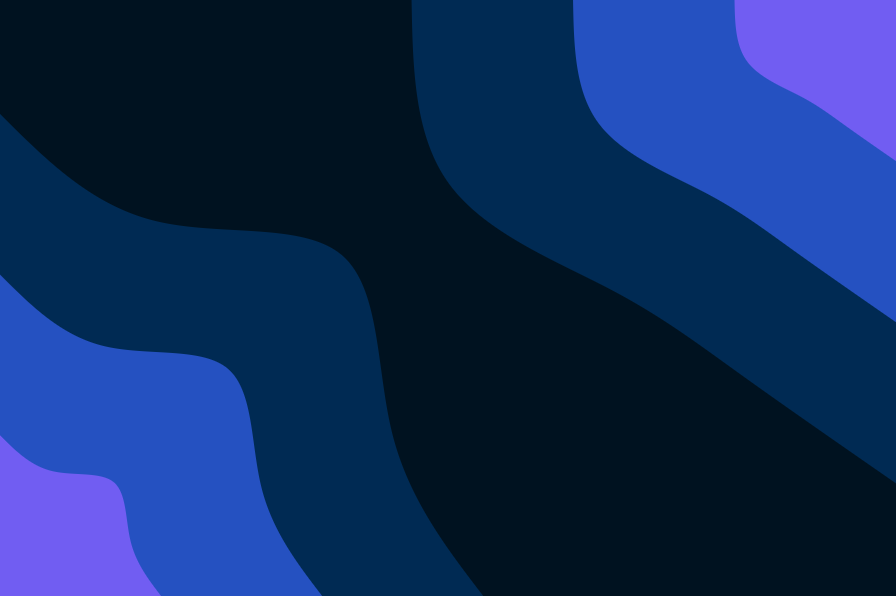
This background is drawn by a Shadertoy shader. Its source:

```glsl
const float STEP_ANGLE = 0.39269908; // five nodes span a quarter turn

float cross2(vec2 a, vec2 b) { return a.x * b.y - a.y * b.x; }

vec2 hermite(vec2 a, vec2 da, vec2 b, vec2 db, float t) {
    float s = 1.0 - t;
    return s * s * ((1.0 + 2.0 * t) * a + t * da)
         + t * t * ((1.0 + 2.0 * s) * b - s * db);
}

// Distance from the corner, relative to a natural spline through five radii
float cornerRatio(vec2 p, float radii[5]) {
    vec2 n[5];
    for (int i = 0; i < 5; i++) {
        float angle = float(i) * STEP_ANGLE;
        n[i] = radii[i] * vec2(cos(angle), sin(angle));
    }

    // Node tangents with zero curvature at both ends
    vec2 head = 3.0 * (n[2] - n[0]) - 1.5 * (n[1] - n[0]);
    vec2 tail = 3.0 * (n[4] - n[2]) - 1.5 * (n[4] - n[3]);
    vec2 d[5];
    d[2] = (3.0 * (n[3] - n[1]) - (head + tail) / 3.5) / (4.0 - 2.0 / 3.5);
    d[1] = (head - d[2]) / 3.5;
    d[3] = (tail - d[2]) / 3.5;
    d[0] = 1.5 * (n[1] - n[0]) - 0.5 * d[1];
    d[4] = 1.5 * (n[4] - n[3]) - 0.5 * d[3];

    // Bisect for the spline point lying in the direction of p
    int k = clamp(int(atan(p.y, p.x) / STEP_ANGLE), 0, 3);
    float lo = 0.0, hi = 1.0;
    for (int i = 0; i < 18; i++) {
        float mid = 0.5 * (lo + hi);
        if (cross2(hermite(n[k], d[k], n[k + 1], d[k + 1], mid), p) > 0.0) lo = mid;
        else hi = mid;
    }
    vec2 rim = hermite(n[k], d[k], n[k + 1], d[k + 1], 0.5 * (lo + hi));
    return length(p) / length(rim);
}

// Three nested bands, each a scaled copy of the outer rim
vec3 paintCorner(vec3 color, float ratio) {
    vec3 bands[3] = vec3[3](vec3(0.0, 0.165, 0.325),
                            vec3(0.147, 0.318, 0.755),
                            vec3(0.443, 0.365, 0.949));
    float blur = max(length(vec2(dFdx(ratio), dFdy(ratio))), 1e-5);
    for (int i = 0; i < 3; i++) {
        float edge = 1.0 - float(i) / 3.0;
        color = mix(color, bands[i], clamp(0.5 + (edge - ratio) / blur, 0.0, 1.0));
    }
    return color;
}

void mainImage(out vec4 fragColor, in vec2 fragCoord) {
    vec2 canvas = vec2(1.5, 1.0);
    vec2 p = fragCoord / iResolution.xy * canvas;

    float lowerLeft = cornerRatio(p, float[5](0.809, 0.711, 0.809, 0.681, 0.809));
    float upperRight = cornerRatio(canvas - p, float[5](0.811, 0.809, 0.683, 0.680, 0.811));

    vec3 color = vec3(0.0, 0.071, 0.125);
    color = paintCorner(color, lowerLeft);
    color = paintCorner(color, upperRight);
    fragColor = vec4(color, 1.0);
}
```
